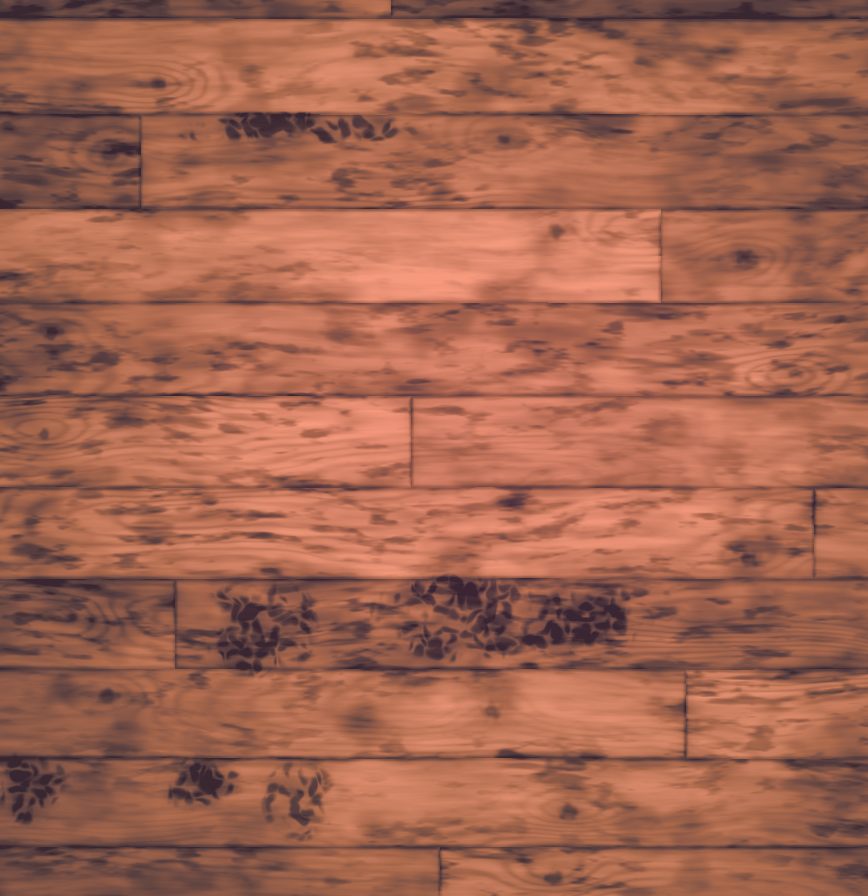
Give the GLSL for this texture, as a Shadertoy shader.

```glsl
// Weathered floor of eleven rows of butted wooden boards.
// Each board takes its tone from a small row table; contoured noise makes the
// grain, and hashed cells scatter knots and dark gouges under a soft vignette.

float hash(vec2 p) {
    vec3 q = fract(p.xyx * vec3(0.1031, 0.1030, 0.0973));
    q += dot(q, q.yzx + 33.33);
    return fract((q.x + q.y) * q.z);
}

float noise(vec2 p) {
    vec2 i = floor(p), f = fract(p);
    f = f * f * (3.0 - 2.0 * f);
    return mix(mix(hash(i), hash(i + vec2(1, 0)), f.x),
               mix(hash(i + vec2(0, 1)), hash(i + vec2(1, 1)), f.x), f.y);
}

float fbm(vec2 p) {
    float sum = 0.0, amp = 0.55;
    for (int i = 0; i < 3; i++) {
        sum += amp * noise(p);
        p = p * 2.03 + 17.3;
        amp *= 0.5;
    }
    return sum;
}

// Per row, top to bottom: joint position, tone left of it, tone right of it
const vec3 ROWS[11] = vec3[](
    vec3(0.451, 0.78, 0.55), vec3(2.0, 0.98, 1.0), vec3(0.162, 0.86, 0.83),
    vec3(0.761, 1.08, 0.82), vec3(2.0, 0.84, 0.9), vec3(0.474, 1.01, 0.93),
    vec3(0.938, 0.98, 0.95), vec3(0.202, 0.86, 0.72), vec3(0.79, 0.95, 1.10),
    vec3(2.0, 1.00, 1.0), vec3(0.507, 0.92, 1.0));

// Gouged areas: centre and radii
const vec4 GOUGES[7] = vec4[](
    vec4(0.30, 0.70, 0.080, 0.062), vec4(0.53, 0.69, 0.12, 0.054),
    vec4(0.66, 0.69, 0.10, 0.045), vec4(0.03, 0.88, 0.060, 0.044),
    vec4(0.23, 0.873, 0.055, 0.036), vec4(0.345, 0.893, 0.048, 0.050),
    vec4(0.33, 0.143, 0.19, 0.020));

// Irregular slots, one per jittered cell, larger where coverage is higher
float gougeSpots(vec2 p, float coverage) {
    p += 0.7 * vec2(noise(p * 1.3), noise(p * 1.3 + 60.0));
    vec2 cell = floor(p);
    float spots = 0.0;
    for (int j = -1; j <= 1; j++)
    for (int i = -1; i <= 1; i++) {
        vec2 c = cell + vec2(i, j);
        float a = 6.28 * hash(c + 5.0);
        vec2 d = p - c - 0.1 - 0.8 * vec2(hash(c), hash(c + 41.0));
        d = mat2(cos(a), -sin(a), sin(a), cos(a)) * d;
        float size = 0.08 + 0.25 * coverage + 0.32 * hash(c + 77.0);
        spots = max(spots, smoothstep(size + 0.22, size - 0.22, length(d * vec2(0.7, 1.3))));
    }
    return spots * smoothstep(0.0, 0.4, coverage);
}

vec3 woodColor(float tone) {
    vec3 c = mix(vec3(0.22, 0.15, 0.19), vec3(0.35, 0.25, 0.25), smoothstep(-0.5, 0.0, tone));
    c = mix(c, vec3(0.67, 0.41, 0.295), clamp(tone / 0.6, 0.0, 1.0));
    return mix(c, vec3(0.95, 0.61, 0.48), clamp((tone - 0.6) / 0.56, 0.0, 1.0));
}

void mainImage(out vec4 fragColor, in vec2 fragCoord) {
    vec2 uv = fragCoord / iResolution.xy;
    uv.y = 1.0 - uv.y;
    float aspect = iResolution.x / iResolution.y;
    float px = 1.0 / iResolution.y;
    float x = uv.x * aspect;

    // Rows narrow slightly towards the bottom
    float u = (uv.y - 0.0208) * 9.309;
    float rows = u + 0.0053 * u * u + 0.02 * (noise(vec2(x * 5.0, 2.0)) - 0.5);
    float row = floor(rows), f = rows - row;
    vec3 info = ROWS[clamp(int(row) + 1, 0, 10)];
    float side = step(info.x, uv.x);
    vec2 seed = vec2(row * 13.7 + side * 71.0 + 40.0, row * 7.9 + 90.0);

    // Small soft knots, which also bend the grain around them
    float knot = 0.0, bend = 0.0;
    float cell = floor(x / 0.24);
    for (int i = -1; i <= 1; i++) {
        vec2 id = vec2(cell + float(i), row) + 30.0;
        vec2 centre = vec2((id.x - 29.8 + 0.6 * hash(id)) * 0.24, 0.2 + 0.6 * hash(id + 9.0));
        vec2 d = (vec2(x, f) - centre) * vec2(1.0, 0.103);
        float r = length(d * vec2(0.8, 1.0)) + 0.006 * (noise(d * 150.0 + id) - 0.5);
        float size = 0.002 + 0.005 * hash(id + 23.0);
        float present = step(0.4, hash(id + 57.0));
        knot += present * (0.8 * smoothstep(size + 0.006, size - 0.004, r) + 0.3 * exp(-r * r * 2500.0));
        bend += present * exp(-dot(d * d, vec2(350.0, 1600.0)));
    }

    // Grain: long nested contours, fine fibre, short flecks and broad stains
    vec2 q = vec2(x, f + 0.12 * (noise(vec2(x * 7.0, row * 9.0 + 40.0)) - 0.5));
    float field = noise(q * vec2(2.2, 1.6) + seed) + 0.1 * fbm(q * vec2(14.0, 5.0) + seed) + 0.25 * bend;
    float rings = 0.5 + 0.5 * sin(field * 70.0);
    float fibre = fbm(q * vec2(13.0, 13.0) + seed) - 0.48;
    float wear = smoothstep(0.25, 0.65, fbm(q * vec2(3.5, 1.5) + seed + 8.0));
    float flecks = smoothstep(0.5, 0.8, fbm(q * vec2(32.0, 10.0) + seed + 3.0));
    float cracks = smoothstep(0.56, 0.8, fbm(q * vec2(15.0, 8.0) + seed + 47.0));
    float stain = smoothstep(0.45, 0.85, fbm(vec2(x, f) * vec2(15.0, 2.5) + seed + 19.0));

    float tone = mix(info.y, info.z, side) + 0.07;
    tone += 0.36 * fibre - 0.16 * rings * rings * (0.35 + 0.8 * wear);
    tone -= (0.5 * flecks + 0.4 * cracks) * (0.15 + wear) + 0.35 * stain;
    tone += 0.4 * (fbm(vec2(x, f) * vec2(6.0, 1.5) + seed + 31.0) - 0.5) - 0.6 * min(knot, 1.0);

    // Gouges with a smudge beneath them
    float coverage = 0.0;
    for (int i = 0; i < 7; i++)
        coverage = max(coverage, 1.0 - length((uv - GOUGES[i].xy) / GOUGES[i].zw));
    coverage += 0.9 * (noise(vec2(x, uv.y) * 38.0) - 0.5) * smoothstep(0.0, 0.3, coverage);
    tone -= 0.65 * gougeSpots(vec2(x, uv.y) * 66.0, coverage) + 0.25 * smoothstep(0.0, 0.6, coverage);

    // Soft, broken seams between rows and butt joints, with grime along both
    float seam = min(f, 1.0 - f) * 0.103;
    float joint = abs(uv.x - info.x) * aspect;
    float gap = min(seam, joint + 0.0006);
    float grime = fbm(vec2(x * 22.0, floor(rows + 0.5) * 5.0 + 50.0 + uv.y * 20.0));
    tone -= 0.42 * smoothstep(0.0036 + px, 0.0, gap) * (0.35 + 1.1 * grime);
    tone -= (0.06 + 0.5 * grime * grime) * exp(-gap * 130.0);

    // Vignette and a rosy glow near the middle
    vec2 d = uv - vec2(0.58, 0.46);
    tone -= dot(d * d, vec2(1.1, 1.3));
    float glow = exp(-dot(d * d, vec2(7.0, 14.0)));
    vec3 color = woodColor(tone);
    color += glow * vec3(0.02, -0.012, 0.015);
    fragColor = vec4(clamp(color, 0.0, 1.0), 1.0);
}
```
